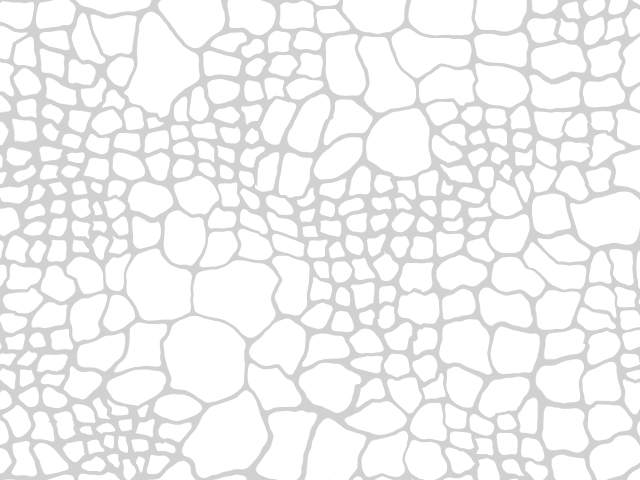
Give the GLSL for this texture, as a Shadertoy shader.

```glsl
// Dry stone wall: white, rounded stones of mixed size in flat grey mortar.
// Staggered blocks split into few or many stones; each stone grows from a
// tilted box until it meets its neighbours, and the joints are left as mortar.

#define BLOCK vec2(0.19, 0.155)  // largest stone, in canvas heights
#define SPLIT vec2(3.6, 2.8)     // extra stones per block side
#define JITTER 0.46              // scatter of stones in their slots
#define TILT 1.3                 // range of stone rotation, radians
#define JOINT_MIN 0.0028         // half width of the thinnest joint
#define JOINT_VARY 0.0025        // added half width, random per stone
#define ROUNDING 0.0045          // softness of stone corners
#define STONE_COLOR vec3(1.0)
#define MORTAR_COLOR vec3(0.82)

// Integer hash: three random values in 0..1
vec3 hash3(vec3 cell) {
    uvec3 v = uvec3(ivec3(cell)) * 1664525u + 1013904223u;
    v.x += v.y * v.z; v.y += v.z * v.x; v.z += v.x * v.y;
    v ^= v >> 16u;
    v.x += v.y * v.z; v.y += v.z * v.x; v.z += v.x * v.y;
    return vec3(v >> 8u) / 16777216.0;
}

// Smooth vector noise in -0.5..0.5
vec2 noise2(vec2 p, float seed) {
    vec2 i = floor(p), f = fract(p);
    f = f * f * (3.0 - 2.0 * f);
    vec2 a = hash3(vec3(i, seed)).xy;
    vec2 b = hash3(vec3(i + vec2(1, 0), seed)).xy;
    vec2 c = hash3(vec3(i + vec2(0, 1), seed)).xy;
    vec2 d = hash3(vec3(i + vec2(1, 1), seed)).xy;
    return mix(mix(a, b, f.x), mix(c, d, f.x), f.y) - 0.5;
}

// Distance to a box (x) and its gradient (yz)
vec3 boxDistance(vec2 p, vec2 halfSize) {
    vec2 q = abs(p) - halfSize;
    vec2 side = vec2(p.x < 0.0 ? -1.0 : 1.0, p.y < 0.0 ? -1.0 : 1.0);
    if (max(q.x, q.y) <= 0.0)
        return q.x > q.y ? vec3(q.x, side.x, 0.0) : vec3(q.y, 0.0, side.y);
    vec2 outside = max(q, 0.0);
    float d = length(outside);
    return vec3(d, side * outside / max(d, 1e-6));
}

// Distance and gradient of one stone core inside a block
vec3 stoneCore(vec2 p, vec2 corner, vec2 slot, vec2 slotSize, vec3 id) {
    vec3 place = hash3(id);
    vec3 form = hash3(id + vec3(0, 0, 500));
    vec2 center = corner + (slot + 0.5 + JITTER * (place.xy - 0.5)) * slotSize;
    float angle = TILT * (place.z - 0.5);
    float c = cos(angle), s = sin(angle);
    mat2 turn = mat2(c, -s, s, c);
    vec2 halfSize = slotSize * mix(vec2(0.16), vec2(0.38), form.xy);
    vec3 core = boxDistance(turn * (p - center), halfSize);
    return vec3(core.x, core.yz * turn);
}

// Signed distance to the nearest stone edge, positive inside the stone
float stoneField(vec2 p) {
    vec3 nearest = vec3(1e3, 0.0, 0.0);
    vec3 nearestId = vec3(0.0);
    float crowd = 0.0;
    float firstRow = floor(p.y / BLOCK.y - 0.5);

    // Pass 0 finds the nearest stone, pass 1 blends the joints around it
    for (int pass = 0; pass < 2; pass++)
    for (int k = 0; k < 4; k++) {
        float row = firstRow + float(k / 2);
        float shift = hash3(vec3(row, 7, 11)).x;
        float column = floor(p.x / BLOCK.x + shift - 0.5) + float(k % 2);
        vec3 block = hash3(vec3(column, row, 3));
        vec2 count = floor(1.0 + SPLIT * block.z + block.xy);
        vec2 corner = vec2(column - shift, row) * BLOCK;
        int total = int(count.x * count.y);

        for (int n = 0; n < total; n++) {
            vec2 slot = vec2(n % int(count.x), n / int(count.x));
            vec3 id = vec3(column, row, 20 + n);
            vec3 core = stoneCore(p, corner, slot, BLOCK / count, id);
            if (pass == 0) {
                if (core.x < nearest.x) { nearest = core; nearestId = id; }
            } else if (id != nearestId) {
                float slope = max(length(core.yz - nearest.yz), 0.3);
                crowd += exp(-(core.x - nearest.x) / (slope * ROUNDING));
            }
        }
    }
    float edge = -ROUNDING * log(max(crowd, 1e-20));
    float joint = JOINT_MIN + JOINT_VARY * hash3(nearestId + vec3(0, 0, 900)).x;
    return edge - joint;
}

void mainImage(out vec4 fragColor, in vec2 fragCoord) {
    vec2 p = fragCoord / iResolution.y;

    // Bend the courses, then roughen the outlines
    vec2 bent = p + 0.05 * noise2(p * 5.0, 1.0);
    bent += 0.010 * noise2(p * 22.0, 2.0) + 0.0025 * noise2(p * 75.0, 4.0);

    float coverage = clamp(stoneField(bent) * iResolution.y + 0.5, 0.0, 1.0);
    fragColor = vec4(mix(MORTAR_COLOR, STONE_COLOR, coverage), 1.0);
}
```
